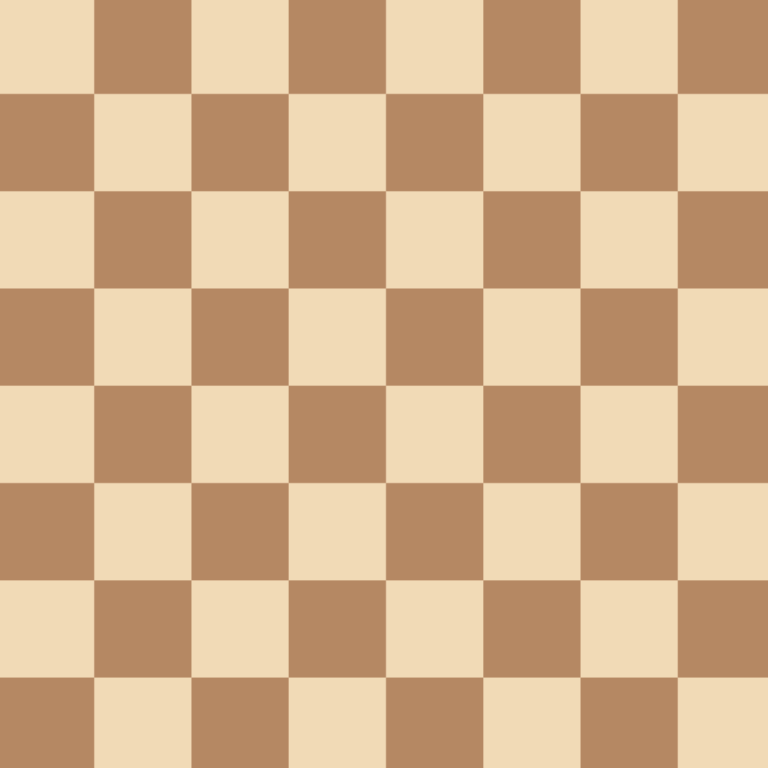
A three.js fragment shader for this pattern:

```glsl
varying vec2 vUv;

const vec3 LIGHT_COLOR = vec3(0.947, 0.853, 0.713);
const vec3 DARK_COLOR = vec3(0.71, 0.533, 0.388);
const float CELL_SIZE = 0.12666;            // side of one square
const vec2 CORNER = vec2(0.5026, 0.4977);   // a corner shared by four squares
const float EDGE_WIDTH = 0.002;             // width of the smoothed edge

// Square wave per axis: +1 and -1 in alternate cells, smoothed at the edges
vec2 alternate(vec2 cell) {
  vec2 edgeDistance = 0.5 - abs(mod(cell + 0.5, 2.0) - 1.0);
  return clamp(edgeDistance * CELL_SIZE * 2.0 / EDGE_WIDTH, -1.0, 1.0);
}

void main() {
  vec2 wave = alternate((vUv - CORNER) / CELL_SIZE);

  // Squares are dark where both waves agree in sign
  float darkness = 0.5 + 0.5 * wave.x * wave.y;
  gl_FragColor = vec4(mix(LIGHT_COLOR, DARK_COLOR, darkness), 1.0);
}
```
